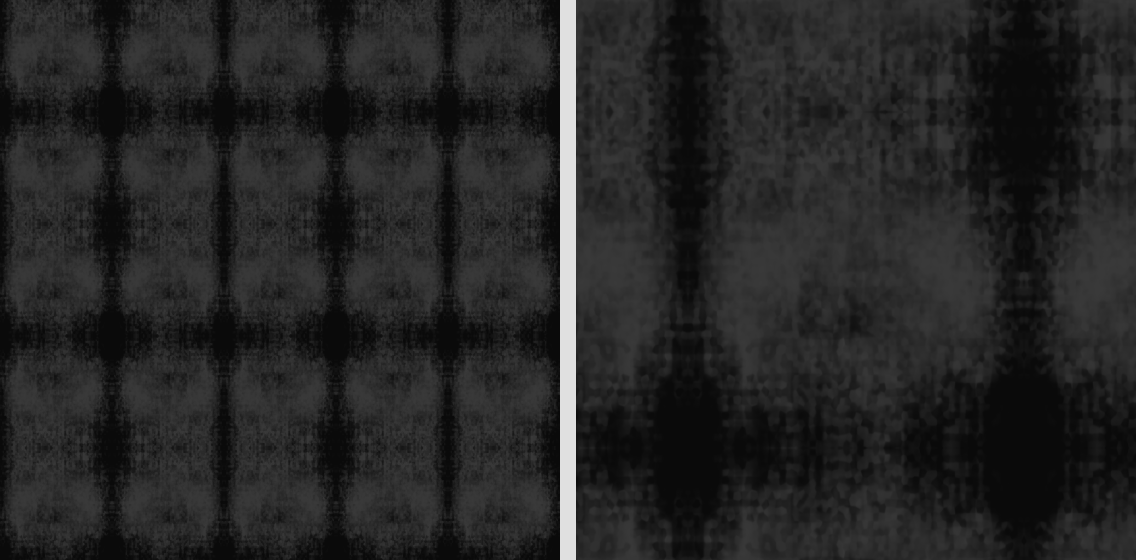
Left: the whole. Right: its middle third, enlarged.
This texture is drawn by a three.js fragment shader. Its source:

```glsl
varying vec2 vUv;

const float TILES = 5.0;
const vec3 CLOTH_GREY = vec3(0.222);
const vec3 SOOT_BLACK = vec3(0.040);

vec2 hash2(vec2 p) {
  vec3 q = fract(vec3(p.xyx) * vec3(0.1031, 0.1030, 0.0973));
  q += dot(q, q.yzx + 33.33);
  return fract((q.xx + q.yz) * q.zy);
}

// Smooth cellular noise: random cell values blended by distance, centred on 0
float softCells(vec2 p, float seed) {
  vec2 cell = floor(p);
  vec2 f = p - cell;
  float total = 0.0;
  float weight = 0.0;
  for (int j = -1; j <= 1; j++) {
    for (int i = -1; i <= 1; i++) {
      vec2 offset = vec2(float(i), float(j));
      vec2 id = cell + offset + seed;
      vec2 toPoint = offset + 0.15 + 0.7 * hash2(id) - f;
      float w = exp(-7.0 * dot(toPoint, toPoint));
      total += w * hash2(id + 57.0).x;
      weight += w;
    }
  }
  return total / weight - 0.5;
}

float layeredCells(vec2 p, float seed) {
  float sum = 0.0;
  float amplitude = 1.0;
  for (int k = 0; k < 4; k++) {
    sum += amplitude * softCells(p, seed + 19.0 * float(k));
    p = p * 2.1 + 3.7;
    amplitude *= 0.65;
  }
  return sum;
}

float falloff(float d, float width) {
  return exp(-d * d / (width * width));
}

float patchAt(vec2 p, vec2 centre, vec2 radius) {
  vec2 d = (p - centre) / radius;
  return exp(-dot(d, d));
}

// Neighbouring tiles mirror each other across every seam
vec2 mirrorTile(vec2 p) {
  return abs(mod(p + 1.0, 2.0) - 1.0);
}

// Fine woven ribs, mostly upright
float threads(vec2 p) {
  float upright = sin(p.x * 150.0 + 0.8 * sin(p.y * 17.0));
  float across = sin(p.y * 132.0 + 0.7 * sin(p.x * 23.0));
  return 0.6 * upright + 0.4 * across;
}

// Broad soot: seams, horizontal band, worn row and inner stains
float sootAmount(vec2 p, float ragged) {
  float wornRow = falloff(1.0 - p.y, 0.32);
  float leftSeam = falloff(p.x + 0.05 * ragged, 0.085);
  float rightSeam = falloff(1.0 - p.x + 0.06 * ragged, 0.095 + 0.06 * wornRow);
  float band = falloff(p.y + 0.10 * ragged, 0.19);
  band *= 1.0 - 0.30 * patchAt(p, vec2(0.54, 0.08), vec2(0.13, 0.3));
  float soot = 0.07 + 0.66 * leftSeam + 0.76 * rightSeam + 0.80 * band;
  soot += 0.33 * wornRow;
  soot += 0.27 * patchAt(p, vec2(0.42, 0.38), vec2(0.19, 0.13));
  soot += 0.18 * patchAt(p, vec2(0.85, 0.22), vec2(0.16, 0.14));
  soot -= 0.12 * patchAt(p, vec2(0.20, 0.55), vec2(0.13, 0.16));
  soot -= 0.12 * patchAt(p, vec2(0.72, 0.50), vec2(0.16, 0.17));
  return soot;
}

void main() {
  vec2 p = mirrorTile(vUv * TILES);

  // Cloudy stains, brushed streaks and fine grain
  float clouds = layeredCells(p * vec2(6.0, 5.0), 11.0);
  float streaks = softCells(p * vec2(42.0, 9.0), 83.0);
  float scratches = softCells(p * vec2(9.0, 46.0), 131.0);
  float grain = softCells(p * vec2(58.0, 46.0), 171.0);

  float soot = sootAmount(p, clouds);
  float wear = 0.5 + 0.5 * smoothstep(0.15, 0.45, soot);
  soot += 0.30 * clouds;
  soot += wear * (0.32 * streaks + 0.20 * scratches + 0.42 * grain);
  soot += 0.035 * wear * threads(p);

  vec3 color = mix(CLOTH_GREY, SOOT_BLACK, smoothstep(-0.12, 1.08, soot));
  gl_FragColor = vec4(color, 1.0);
}
```
